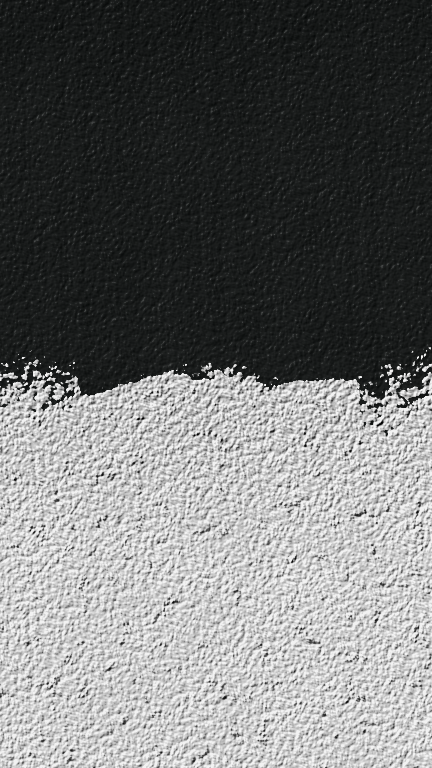
Reproduce this texture procedurally as a Shadertoy shader.

```glsl
// Rough stucco wall: black paint above a ragged brushed edge, pale grey plaster below.
#define GRAIN 78.0                      // plaster bumps per canvas width
#define LIGHT_STEP vec2(-0.0028, 0.0032) // offset towards the light
#define PLASTER vec3(0.805)
#define PAINT vec3(0.098, 0.107, 0.105)
#define PLASTER_RELIEF 0.80
#define PAINT_RELIEF 0.13
#define GLINT 0.55
#define DRY_LEFT 0.115                  // depth of the dry-brushed patches
#define DRY_MIDDLE 0.028
#define DRY_RIGHT 0.13

vec2 hash2(vec2 cell) {
    vec3 q = fract(vec3(cell.xyx) * vec3(0.1031, 0.1030, 0.0973));
    q += dot(q, q.yzx + 33.33);
    return fract((q.xx + q.yz) * q.zy);
}

// Smooth distance to the nearest scattered point.
float cellNoise(vec2 p) {
    vec2 cell = floor(p), local = p - cell;
    float sum = 0.0;
    for (int j = -1; j <= 1; j++)
    for (int i = -1; i <= 1; i++) {
        vec2 offset = vec2(i, j);
        sum += exp(-9.0 * length(offset + hash2(cell + offset) - local));
    }
    return -log(sum) / 9.0;
}

float layeredSines(vec2 p) {
    float sum = 0.0, weight = 0.5;
    for (int i = 0; i < 4; i++) {
        sum += weight * sin(p.x + 1.7 * sin(p.y)) * cos(p.y - 0.6 * p.x);
        p = mat2(1.5, 1.1, -1.1, 1.5) * p + 2.3;
        weight *= 0.6;
    }
    return sum;
}

// Depth of the plaster surface; larger is deeper.
float surfaceDepth(vec2 p) {
    p += 0.003 * vec2(sin(p.y * 71.0 + 3.0 * sin(p.x * 23.0)), sin(p.x * 63.0 + p.y * 19.0));
    vec2 slanted = vec2(p.x + 0.25 * p.y, 0.85 * p.y - 0.2 * p.x);
    return 0.72 * cellNoise(slanted * GRAIN) + 0.38 * cellNoise(p * GRAIN * 1.8 + 17.0);
}

float ramp(float from, float to, float x) {
    return clamp((x - from) / (to - from), 0.0, 1.0);
}

// Height of the painted edge, built from successive brush strokes.
float paintEdge(float x) {
    float y = 0.951 + 0.017 * ramp(0.0, 0.085, x) - 0.028 * ramp(0.09, 0.115, x);
    y -= 0.065 * ramp(0.174, 0.185, x) + 0.009 * ramp(0.185, 0.208, x);
    y += 0.065 * smoothstep(0.17, 0.45, x) * step(0.208, x)
       + 0.004 * ramp(0.417, 0.5, x);
    y -= 0.037 * smoothstep(0.53, 0.66, x);
    y += 0.005 * ramp(0.66, 0.83, x) + 0.041 * ramp(0.828, 0.89, x);
    return y + 0.031 * ramp(0.89, 1.0, x);
}

// How far the brush leaves broken paint below the edge.
float dryDepth(float x) {
    float left = 1.0 - smoothstep(0.168, 0.185, x);
    float middle = smoothstep(0.37, 0.43, x) * (1.0 - smoothstep(0.62, 0.68, x));
    float right = smoothstep(0.822, 0.84, x);
    return 0.007 + DRY_LEFT * left + DRY_MIDDLE * middle + DRY_RIGHT * right;
}

void mainImage(out vec4 fragColor, in vec2 fragCoord) {
    vec2 p = fragCoord / iResolution.x;

    // Relief lit from the upper left
    float depth = surfaceDepth(p);
    float shade = surfaceDepth(p + LIGHT_STEP) - depth;
    float mottling = layeredSines(p * 13.0);

    // Painted coverage, broken up by the grain and slanted bristle streaks
    float above = p.y - paintEdge(p.x) + 0.003 * layeredSines(p * 90.0);
    float streak = cellNoise(vec2(p.x + 0.6 * p.y, p.y - 0.35 * p.x) * vec2(22.0, 60.0));
    float grain = 0.65 * depth + 0.5 * streak;
    float fade = above < 0.0 ? -above / dryDepth(p.x) : -above / 0.016;
    float painted = smoothstep(-0.05, 0.05, grain - 0.27 - 0.42 * fade);

    // Plaster: coarser and greyer beneath the edge, paler at the foot
    float nearEdge = smoothstep(0.45, 0.92, p.y);
    float relief = PLASTER_RELIEF * (0.9 + 0.35 * nearEdge + 0.2 * mottling);
    float tone = shade * relief - 0.8 * max(-shade - 0.17, 0.0);
    vec3 plaster = PLASTER + tone + 0.02 * mottling - 0.045 * nearEdge;
    float pit = smoothstep(0.58, 0.72, cellNoise(p * 31.0 + 5.0));
    plaster -= 0.3 * pit * smoothstep(0.0, 0.2, -shade);
    plaster = min(plaster, vec3(0.95));

    // Paint: dark satin with faint vertical roller marks and small glints
    float roller = sin(p.x * 47.0 + 2.0 * sin(p.x * 19.0)) * sin(p.x * 113.0 + p.y);
    vec3 paint = PAINT + PAINT_RELIEF * shade + 0.005 * roller + 0.008 * mottling;
    paint += GLINT * max(shade - 0.2, 0.0);
    paint -= 0.012 * smoothstep(1.45, 1.78, p.y);

    vec3 colour = mix(plaster, paint, painted);
    fragColor = vec4(clamp(colour, 0.0, 1.0), 1.0);
}
```
